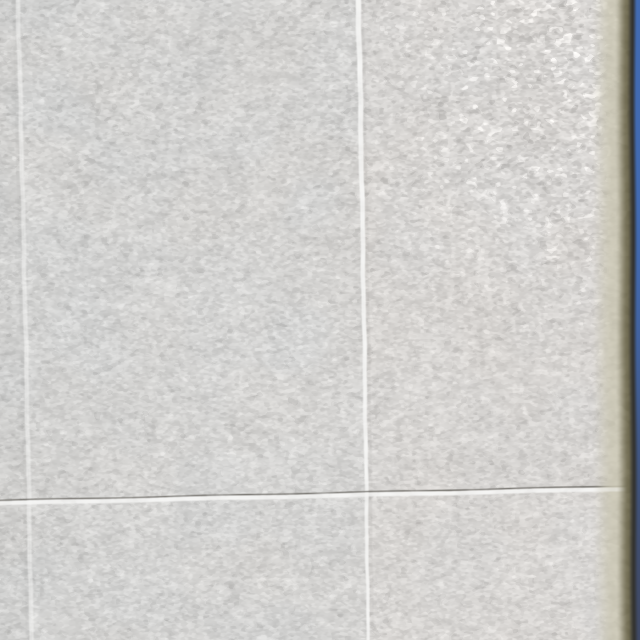
Write a three.js fragment shader that draws this texture.

```glsl
varying vec2 vUv;

vec2 hash2(vec2 p) {
  vec3 q = fract(vec3(p.xyx) * vec3(0.1031, 0.1030, 0.0973));
  q += dot(q, q.yzx + 33.33);
  return fract((q.xx + q.yz) * q.zy);
}

// Smoothed cellular noise: random cell values blended by distance, centred on 0
float flakes(vec2 p) {
  vec2 cell = floor(p), f = fract(p);
  float sum = 0.0, weight = 0.0;
  for (int j = -1; j <= 1; j++) {
    for (int i = -1; i <= 1; i++) {
      vec2 g = vec2(float(i), float(j));
      vec2 h = hash2(cell + g + 50.0);
      vec2 d = g + h - f;
      float w = exp(-5.0 * dot(d, d));
      sum += w * hash2(cell + g + 190.0).x;
      weight += w;
    }
  }
  return sum / weight - 0.5;
}

float band(float d, float halfWidth) {
  return 1.0 - smoothstep(halfWidth - 0.002, halfWidth + 0.002, abs(d));
}

void main() {
  vec2 uv = vUv;

  // Slightly tilted joints, signed distances to each
  float wobble = 0.0005 * sin(uv.y * 31.0) + 0.0003 * sin(uv.y * 83.0 + 1.0);
  float bow = 0.005 * uv.y * (1.0 - uv.y);
  float leftJoint = uv.x - mix(0.049, 0.028, uv.y) - bow - wobble;
  float midJoint = uv.x - mix(0.575, 0.560, uv.y) - bow - wobble;
  float rowJoint = uv.y - mix(0.2135, 0.2365, uv.x) - 0.0005 * sin(uv.x * 24.0);

  // Tile tint: cool on the left, warm on the right
  vec3 coolTile = vec3(0.823, 0.823, 0.818);
  vec3 warmTile = vec3(0.850, 0.838, 0.826);
  vec3 color = mix(coolTile, warmTile, 0.4 * uv.x + 0.4 * step(0.0, midJoint));
  color -= 0.015 * step(leftJoint, 0.0);
  color += 0.005 * sin(uv.x * 5.5 - 0.6) * sin(uv.y * 4.0 + 0.3);

  // Mottled stone grain, strongest at the upper right
  float shine = smoothstep(0.45, 0.9, uv.x) * smoothstep(0.35, 0.9, uv.y);
  float grain = 0.022 * flakes(uv * vec2(24.0, 30.0))
              + 0.045 * flakes(uv * vec2(70.0, 115.0) + 7.0)
              + 0.085 * flakes(uv * vec2(160.0, 270.0) + 31.0);
  color += grain * (1.0 + 0.4 * shine);
  color += vec3(0.006, 0.0, -0.006) * flakes(uv * 14.0 + 3.0);
  float fleck = flakes(uv * vec2(115.0, 165.0) + 63.0);
  color += 0.07 * smoothstep(0.22, 0.42, fleck) * (0.4 + shine);
  color -= 0.07 * smoothstep(0.22, 0.42, -fleck) * (0.6 + 0.4 * shine);

  // Pale grout with faint shaded sides
  vec3 grout = vec3(0.965, 0.965, 0.96);
  float groutWear = 0.88 + 0.25 * flakes(uv * 45.0);
  color -= 0.03 * band(midJoint - 0.006, 0.003) + 0.02 * band(leftJoint + 0.006, 0.003);
  color = mix(color, grout, 0.55 * groutWear * band(leftJoint, 0.0034));
  color = mix(color, grout, groutWear * band(midJoint, mix(0.0024, 0.0042, uv.y)));
  color = mix(color, grout, groutWear * band(rowJoint, 0.0032));
  float shadow = band(rowJoint - 0.0048, 0.0008) * (0.9 + 0.6 * flakes(uv * vec2(30.0, 6.0)));
  color = mix(color, vec3(0.42, 0.41, 0.39), clamp(shadow, 0.0, 1.0));

  // Rounded beige trim turning dark, then a thin blue rim
  float edge = uv.x + 0.003 * (uv.y - 0.5) + 0.0006 * sin(uv.y * 17.0);
  float trimGrain = 0.04 * flakes(uv * vec2(100.0, 140.0));
  vec3 beige = vec3(0.79, 0.775, 0.70) + trimGrain;
  vec3 olive = vec3(0.45, 0.43, 0.33) + trimGrain;
  color = mix(color, beige, 0.85 * smoothstep(0.922, 0.958, edge));
  color = mix(color, grout, 0.45 * band(rowJoint, 0.003) * smoothstep(0.93, 0.95, edge));
  color = mix(color, olive, smoothstep(0.961, 0.982, edge));
  color = mix(color, vec3(0.20, 0.20, 0.19), smoothstep(0.980, 0.990, edge));
  vec3 blueRim = mix(vec3(0.25, 0.29, 0.40), vec3(0.26, 0.42, 0.70), smoothstep(0.0, 0.7, uv.y));
  color = mix(color, blueRim, smoothstep(0.989, 0.997, edge));

  gl_FragColor = vec4(clamp(color, 0.0, 1.0), 1.0);
}
```
